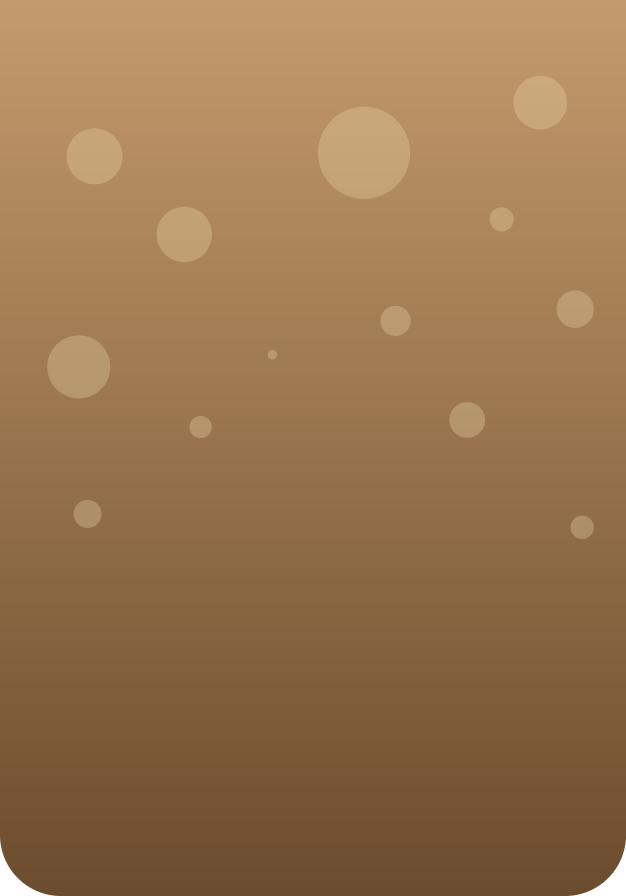
A WebGL 1 fragment shader for this background:

```glsl
precision highp float;
// A warm brown card with rounded lower corners, shaded from tan to dark earth,
// with pale translucent bubbles drifting over its upper part.
// Built from a linear gradient, a rounded-box distance and disc distances.

uniform vec2 u_resolution;

const vec3 TAN = vec3(0.769, 0.604, 0.424);
const vec3 EARTH = vec3(0.420, 0.298, 0.180);
const vec3 BUBBLE = vec3(0.910, 0.835, 0.660);
const vec3 PAPER = vec3(1.0);
const float BUBBLE_ALPHA = 0.33;
const float CORNER_RADIUS = 0.068;

// Smooth inside mask of a signed distance, one pixel wide.
float inside(float dist) {
  return clamp(0.5 - dist * u_resolution.y, 0.0, 1.0);
}

float disc(vec2 p, float x, float y, float radius) {
  return length(p - vec2(x, y)) - radius;
}

// Distance to the union of all bubbles, in units of canvas height.
float bubbles(vec2 p) {
  // upper group
  float d = disc(p, 0.1055, 0.8255, 0.0312);
  d = min(d, disc(p, 0.2057, 0.7383, 0.0309));
  d = min(d, disc(p, 0.4063, 0.8294, 0.0514));
  d = min(d, disc(p, 0.6029, 0.8854, 0.0299));
  d = min(d, disc(p, 0.5599, 0.7552, 0.0134));
  // middle group
  d = min(d, disc(p, 0.4414, 0.6419, 0.0169));
  d = min(d, disc(p, 0.6419, 0.6549, 0.0208));
  d = min(d, disc(p, 0.0879, 0.5905, 0.0352));
  d = min(d, disc(p, 0.3040, 0.6042, 0.0052));
  // lower group
  d = min(d, disc(p, 0.2240, 0.5234, 0.0124));
  d = min(d, disc(p, 0.5215, 0.5313, 0.0199));
  d = min(d, disc(p, 0.0977, 0.4264, 0.0156));
  return min(d, disc(p, 0.6497, 0.4115, 0.0130));
}

// Distance to the card: full width, open at the top, round at the bottom.
float card(vec2 p, float width) {
  vec2 fromCorner = vec2(abs(p.x - 0.5 * width) - 0.5 * width, -p.y);
  vec2 q = fromCorner + CORNER_RADIUS;
  return length(max(q, 0.0)) + min(max(q.x, q.y), 0.0) - CORNER_RADIUS;
}

void main() {
  vec2 p = gl_FragCoord.xy / u_resolution.y;
  float width = u_resolution.x / u_resolution.y;

  vec3 color = mix(EARTH, TAN, p.y);
  color = mix(color, BUBBLE, BUBBLE_ALPHA * inside(bubbles(p)));
  color = mix(PAPER, color, inside(card(p, width)));

  gl_FragColor = vec4(color, 1.0);
}
```
